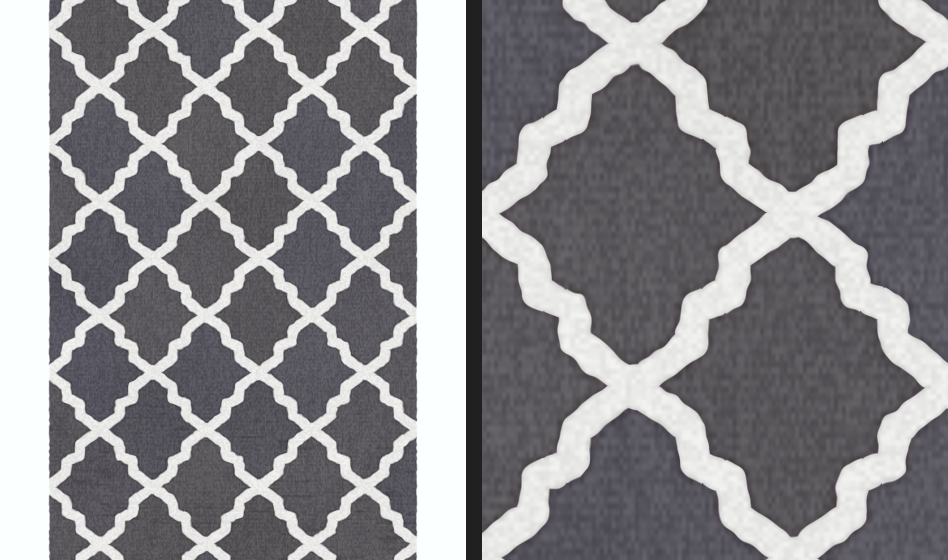
Left, the full canvas; right, a detail of the centre.
Give the GLSL for this pattern, as a Shadertoy shader.

```glsl
// A charcoal rug with a pale stepped trellis, hung on a white ground.
// Mirroring the plane folds the trellis to one stepped strand per cell;
// hashed cell tints, value noise and fine ribs give the woven surface.

float hash(vec2 p) {
    vec3 q = fract(vec3(p.xyx) * 0.1031);
    q += dot(q, q.yzx + 33.33);
    return fract((q.x + q.y) * q.z);
}

float noise(vec2 p) {
    vec2 i = floor(p), f = fract(p);
    f = f * f * (3.0 - 2.0 * f);
    return mix(mix(hash(i), hash(i + vec2(1, 0)), f.x),
               mix(hash(i + vec2(0, 1)), hash(i + vec2(1, 1)), f.x), f.y);
}

float segment(vec2 p, vec2 a, vec2 b) {
    vec2 d = b - a;
    return length(p - a - d * clamp(dot(p - a, d) / dot(d, d), 0.0, 1.0));
}

float box(vec2 p, vec2 halfSize) {
    vec2 d = abs(p) - halfSize;
    return length(max(d, 0.0)) + min(max(d.x, d.y), 0.0);
}

// Signed distance to the trellis; crossings lie where grid.x + grid.y is even.
float trellis(vec2 grid, vec2 spacing) {
    vec2 q = abs(mod(grid + 1.0, 2.0) - 1.0);
    // The strand is point-symmetric, so keep only its lower half.
    if (q.x + q.y > 1.0) q = 1.0 - q;
    q *= spacing;
    vec2 bend = vec2(0.36, 0.25) * spacing;
    vec2 stepEnd = vec2(0.385, 0.455) * spacing;
    float strand = segment(q, vec2(0), bend);
    strand = min(strand, segment(q, bend, stepEnd));
    strand = min(strand, segment(q, stepEnd, 0.5 * spacing));
    return min(strand - 0.0094, box(q, vec2(0.0115, 0.0135)));
}

void mainImage(out vec4 fragColor, in vec2 fragCoord) {
    vec2 p = (fragCoord - 0.5 * iResolution.xy) / iResolution.y;
    float pixel = 1.0 / iResolution.y;

    // Uneven pile makes the strand edges waver slightly.
    vec2 wobble = vec2(noise(p * 130.0 + 40.0), noise(p * 130.0 + 90.0)) - 0.5;
    vec2 spacing = vec2(0.0947, 0.1021);
    vec2 grid = (p + 0.0028 * wobble - vec2(0.0465, 0.039)) / spacing;
    float d = trellis(grid, spacing);

    // Charcoal field: one tint per cell, broad shading and fine weave.
    vec2 cell = floor(vec2(grid.x + grid.y, grid.x - grid.y) * 0.5);
    float tint = hash(cell + 57.0);
    float cloud = noise(p * vec2(7.0, 9.0) + 20.0) - 0.5;
    float weave = noise(p * vec2(430.0, 260.0) + 300.0) - 0.5;
    float streak = noise(p * vec2(240.0, 24.0) + 500.0) - 0.5;
    float rib = sin(p.y * 900.0);
    vec3 field = mix(vec3(0.340, 0.333, 0.372), vec3(0.352, 0.342, 0.352), tint);
    field += 0.022 * (hash(cell + 11.0) - 0.5) + 0.03 * cloud;
    field += 0.085 * weave + 0.025 * streak + 0.006 * rib;

    // Faint creases across the lower rug, and a shadow beside the strands.
    float crease = smoothstep(0.74, 0.92, noise(p * vec2(22.0, 150.0) + 700.0));
    field -= 0.035 * crease * smoothstep(-0.15, -0.3, p.y);
    field -= vec3(0.045, 0.06, 0.06) * (1.0 - smoothstep(0.0, 0.005, d));

    // Pale looped pile, a little darker along its rim.
    float loops = noise(p * 330.0 + 150.0) - 0.5;
    vec3 pile = vec3(0.915, 0.915, 0.91) + 0.07 * loops + 0.02 * cloud;
    pile -= 0.07 * smoothstep(-0.003, 0.0, d);
    vec3 rug = mix(field, pile, smoothstep(pixel, -pixel, d));

    // Straight side edges with a slightly ragged selvage.
    float side = abs(p.x) - 0.328 + 0.0018 * (noise(vec2(p.y * 160.0 + 200.0, 3.0)) - 0.5);
    vec3 color = mix(rug, vec3(0.99, 1.0, 1.0), smoothstep(-pixel, pixel, side));
    fragColor = vec4(color, 1.0);
}
```
